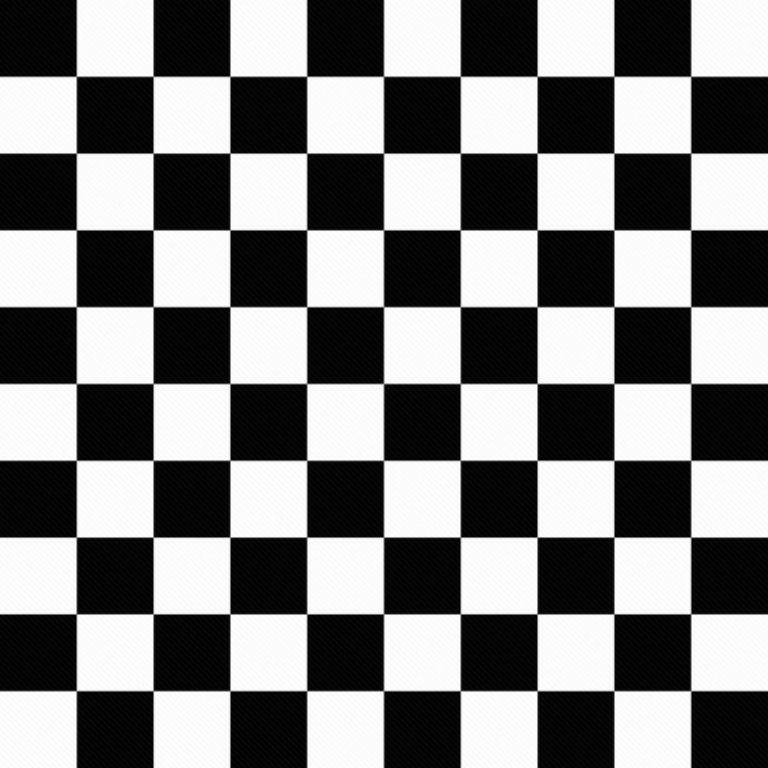
Reproduce this pattern procedurally as a WebGL 2 fragment shader.

```glsl
#version 300 es
precision highp float;

uniform vec2 u_resolution;
out vec4 fragColor;

const float CHECKS = 10.0;         // squares across and down
const float EDGE_WIDTH = 0.0028;   // soft edge, in canvas widths
const float TWILL_LINES = 128.0;   // diagonal threads across the canvas
const float TWILL_ON_LIGHT = 0.007;
const float TWILL_ON_DARK = 0.011;
const float GRAIN = 0.006;
const float GRAIN_CELLS = 256.0;
const vec3 LIGHT = vec3(0.984);
const vec3 DARK = vec3(0.020);

float hash(vec2 p) {
    vec3 q = fract(vec3(p.xyx) * 0.1031);
    q += dot(q, q.yzx + 33.33);
    return fract((q.x + q.y) * q.z);
}

float valueNoise(vec2 p) {
    vec2 cell = floor(p);
    vec2 f = fract(p);
    f = f * f * (3.0 - 2.0 * f);
    float low = mix(hash(cell), hash(cell + vec2(1.0, 0.0)), f.x);
    float high = mix(hash(cell + vec2(0.0, 1.0)), hash(cell + 1.0), f.x);
    return mix(low, high, f.y);
}

// Alternating stripes from +1 to -1 per axis, softened at inner borders only
vec2 softStripes(vec2 p, vec2 width) {
    vec2 border = clamp(floor(p + 0.5), 1.0, CHECKS - 1.0);
    vec2 parity = 1.0 - 2.0 * mod(border, 2.0);
    return parity * clamp(2.0 * (p - border) / width, -1.0, 1.0);
}

void main() {
    vec2 uv = gl_FragCoord.xy / u_resolution;
    vec2 pixel = 1.0 / u_resolution;

    // Checkerboard, light in the lower left corner
    vec2 stripes = softStripes(uv * CHECKS, max(vec2(EDGE_WIDTH), pixel) * CHECKS);
    float lightness = 0.5 + 0.5 * stripes.x * stripes.y;
    vec3 color = mix(DARK, LIGHT, lightness);

    // Fine twill falling to the right, faded where it is too fine to resolve
    float thread = (uv.x + uv.y) * TWILL_LINES;
    float resolved = 1.0 - smoothstep(0.3, 0.6, TWILL_LINES * max(pixel.x, pixel.y));
    float twill = cos(6.28318 * thread) * resolved;
    float strength = mix(0.6, 1.2, valueNoise(uv * TWILL_LINES * 0.25));
    color += twill * strength * mix(TWILL_ON_DARK, TWILL_ON_LIGHT, lightness);

    // Faint cloth grain
    color += (valueNoise(uv * GRAIN_CELLS) - 0.5) * GRAIN;

    fragColor = vec4(clamp(color, 0.0, 1.0), 1.0);
}
```
